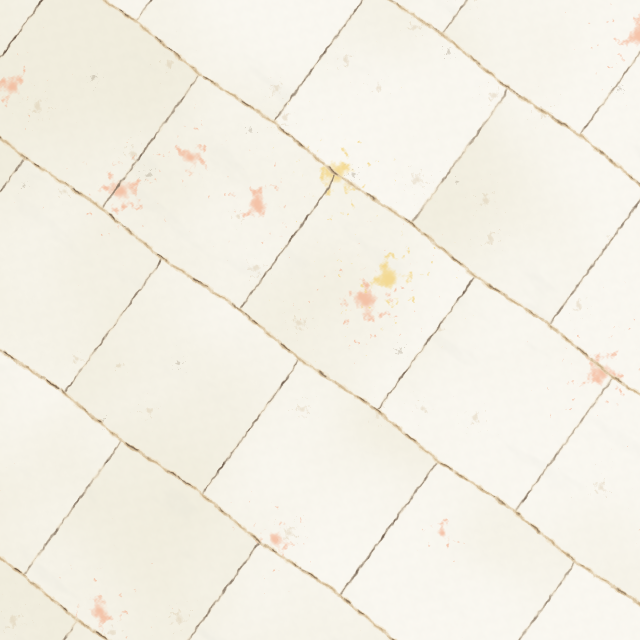
Write a Shadertoy shader that draws this texture.

```glsl
// Pale stone paving: square slabs in a tilted running bond, with sandy bed joints,
// thin broken cross joints, and small stains. The joints are distances in a rotated
// frame; layered sines roughen them and cellular spots scatter the marks.

const float SLAB = 0.267;               // side of one slab
const float TILT = 0.633;               // clockwise turn of the courses, radians
const vec2  ANCHOR = vec2(0.530, 0.729);// top of one cross joint
const float STAGGER = 0.475;            // shift from course to course, in slabs
const float DRIFT = -0.012;             // gradual change of that shift
const float ZIGZAG = 0.014;             // bed joint steps where slabs meet
const float ROUGHNESS = 0.0014;         // wander of the joints
const float BED_HALF = 0.0019;          // half widths of the joints
const float CORE_HALF = 0.0009;
const float CROSS_HALF = 0.0012;

const vec3 STONE_LIGHT = vec3(0.977, 0.968, 0.940);
const vec3 STONE_SHADE = vec3(0.943, 0.928, 0.868);
const vec3 VEIN   = vec3(0.86, 0.86, 0.83);
const vec3 SAND   = vec3(0.93, 0.87, 0.76);
const vec3 GROUT  = vec3(0.80, 0.70, 0.55);
const vec3 GAP    = vec3(0.36, 0.29, 0.24);
const vec3 CORAL  = vec3(0.95, 0.66, 0.52);
const vec3 YELLOW = vec3(0.95, 0.82, 0.47);
const vec3 PIT    = vec3(0.66, 0.61, 0.53);

vec2 hash2(vec2 p) {
    vec3 h = fract(vec3(p.xyx) * vec3(0.1031, 0.1030, 0.0973));
    h += dot(h, h.yzx + 33.33);
    return fract((h.xx + h.yz) * h.zy);
}

// Layered, turned and warped sines, about -1 to 1
float waves(vec2 p) {
    float sum = 0.0, amp = 0.5;
    for (int i = 0; i < 5; i++) {
        p = mat2(0.8, 0.6, -0.6, 0.8) * p * 1.7 + 1.3;
        sum += amp * sin(p.x + 1.6 * sin(p.y));
        amp *= 0.6;
    }
    return sum;
}

// Coverage of ragged spots, at most one in each grid cell
float spots(vec2 p, float cells, float share, float radius, float seed) {
    vec2 home = floor(p * cells);
    float ragged = 1.0 + 0.8 * waves(p * 1.2 / radius + seed);
    float cover = 0.0;
    for (int y = -1; y <= 1; y++)
    for (int x = -1; x <= 1; x++) {
        vec2 cell = home + vec2(x, y);
        vec2 pick = hash2(cell + seed);
        vec2 center = (cell + hash2(cell + seed + 57.0)) / cells;
        float size = radius * (0.5 + 0.7 * pick.y);
        float d = length(p - center) * ragged / size;
        cover = max(cover, step(pick.x, share) * (1.0 - smoothstep(0.1, 1.2, d)));
    }
    return cover;
}

float stroke(float d, float halfWidth, float soft) {
    return 1.0 - smoothstep(halfWidth - soft, halfWidth + soft, abs(d));
}

float courseShift(float row) { return STAGGER * row + DRIFT * row * row; }

void mainImage(out vec4 fragColor, in vec2 fragCoord) {
    vec2 p = fragCoord / iResolution.y;
    float soft = max(0.8 / iResolution.y, 0.0012);

    // Slab frame: x along the course, y down across the courses
    float c = cos(TILT), s = sin(TILT);
    vec2 q = vec2(dot(p - ANCHOR, vec2(c, -s)), dot(p - ANCHOR, vec2(-s, -c))) / SLAB;
    float wander = ROUGHNESS * waves(p * 100.0);

    // Nearest bed joint
    float line = round(q.y);
    float zig = 4.0 * abs(fract(q.x - courseShift(line)) - 0.5) - 1.0;
    float below = q.y - line - ZIGZAG * zig;
    float bed = below * SLAB + wander;

    // Nearest cross joint, bent a little at its upper end
    float row = below > 0.0 ? line : line - 1.0;
    float along = q.x - courseShift(row);
    float joint = round(along);
    vec2 jointRand = hash2(vec2(joint, row) + 40.0);
    float bend = 0.035 * jointRand.x * exp(-25.0 * max(q.y - row, 0.0));
    float crossing = (along - joint + bend) * SLAB + wander;

    // Stone: tone of each slab, clouds, faint veins and grain
    vec2 slabRand = hash2(vec2(floor(along), row) + 20.0);
    float tone = 0.40 + 0.32 * waves(p * 2.5 + slabRand * 3.0)
               + 0.25 * (slabRand.x - 0.5) - 0.6 * (p.x - 0.5);
    vec3 color = mix(STONE_LIGHT, STONE_SHADE, smoothstep(0.15, 0.85, tone));
    float vein = smoothstep(0.5, 1.0, waves(q * vec2(1.5, 6.0) + slabRand * 20.0));
    color = mix(color, VEIN, 0.16 * vein * slabRand.y);
    color += 0.004 * waves(p * 110.0);

    // Scattered stains, specks and pits
    color = mix(color, GROUT, 0.28 * spots(p, 11.0, 0.30, 0.007, 11.0));
    color = mix(color, CORAL, 0.65 * spots(p, 4.0, 0.38, 0.017, 23.0));
    color = mix(color, YELLOW, 0.75 * spots(p, 3.0, 0.20, 0.017, 37.0));
    color = mix(color, PIT, 0.40 * spots(p, 12.0, 0.09, 0.004, 71.0));

    // Cross joints: thin and broken, fainter to the right
    float patchy = waves(p * 45.0 + 5.0);
    float crumbs = waves(p * 110.0 + 9.0);
    float fade = 1.0 - 0.45 * p.x;
    float dark = (0.28 + 0.45 * jointRand.y + 0.35 * patchy + 0.25 * crumbs) * fade;
    float crossWidth = CROSS_HALF * (1.0 + 0.4 * patchy);
    color = mix(color, SAND, 0.6 * stroke(crossing, 0.0022, 0.0018));
    color = mix(color, GAP, clamp(dark, 0.10, 0.9) * stroke(crossing, crossWidth, soft));

    // Bed joints: sandy fringe, grout, and an open gap in places
    float fringe = 0.0030 + 0.0016 * crumbs;
    color = mix(color, SAND, 0.75 * stroke(bed, fringe, 0.0018));
    float fill = clamp(0.65 + 0.5 * crumbs, 0.2, 0.95);
    color = mix(color, GROUT, fill * stroke(bed, BED_HALF * (1.0 + 0.4 * patchy), soft));
    float open = smoothstep(0.0, 0.8, patchy + 0.5 * crumbs) * fade;
    color = mix(color, GAP, 0.85 * open * stroke(bed + 0.0006, CORE_HALF, soft));

    fragColor = vec4(clamp(color, 0.0, 1.0), 1.0);
}
```
